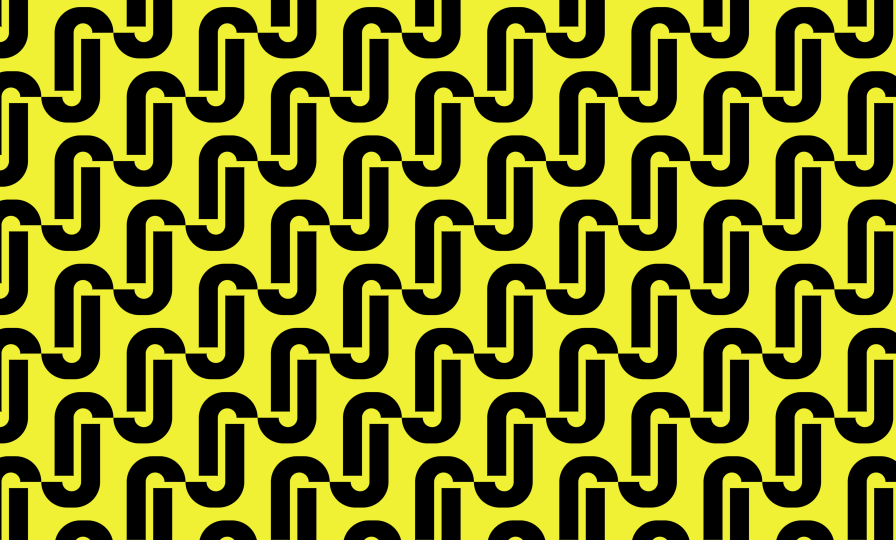
Give the GLSL for this pattern, as a Shadertoy shader.

```glsl
// Interlocked black hooks on yellow, in columns staggered by half a repeat.
// Each motif is one cane shape joined by its own half-turn copy; distances
// are in design units, with the canvas 768 units wide.

// Cane: a rounded arch with a long left leg and a short right end.
float cane(vec2 p) {
    float rise = max(p.y - 27.5, 0.0);
    float outer = length(vec2(max(abs(p.x - 5.7) - 3.2, 0.0), rise)) - 22.0;
    float hole = length(vec2(p.x - 4.85, rise)) - 8.05;
    float foot = p.x < 4.85 ? -22.2 : 27.5;
    return max(max(outer, -hole), foot - p.y);
}

// Upright cane and its half-turn copy
float hookPair(vec2 p) {
    return min(cane(p), cane(-p));
}

void mainImage(out vec4 fragColor, in vec2 fragCoord) {
    float pixel = 768.0 / iResolution.x;
    vec2 p = fragCoord * pixel - vec2(4.5, 22.3);
    vec2 cell = vec2(61.8, 110.0);

    // Nearest column and its neighbours, each raised by half a repeat
    float column = round(p.x / cell.x);
    float d = 1e3;
    for (int i = -1; i <= 1; i++) {
        float c = column + float(i);
        vec2 q = p - c * vec2(cell.x, 0.5 * cell.y);
        q.y -= cell.y * round(q.y / cell.y);
        d = min(d, hookPair(q));
    }

    // Flat ink with a smoothed edge
    vec3 yellow = vec3(0.94, 0.945, 0.205);
    float ground = smoothstep(-0.7 * pixel, 0.7 * pixel, d);
    fragColor = vec4(yellow * ground, 1.0);
}
```
